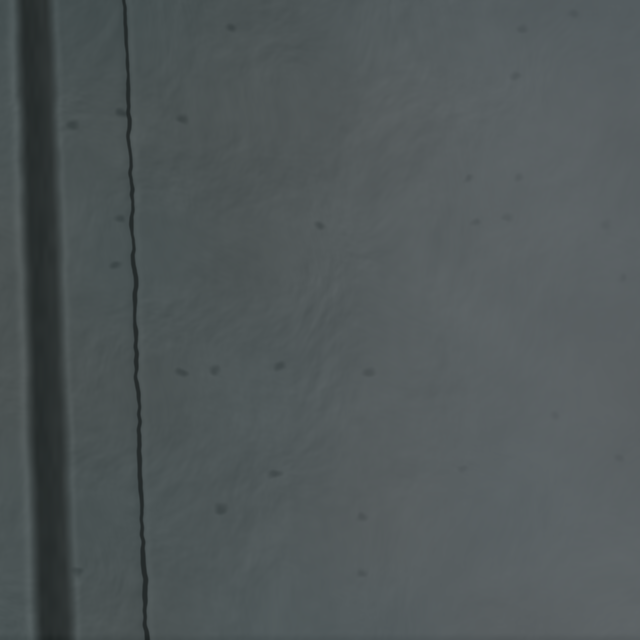
Reproduce this texture procedurally as a WebGL 1 fragment shader.

```glsl
precision highp float;
// A painted grey-green wall with a soft vertical groove and a thin crack at left.
// Both lines lean slightly; the paint is a broad gradient with embossed
// value-noise relief, faint mottling and hash-scattered shallow pits.

#define WALL_LEFT vec3(0.292, 0.325, 0.327)
#define WALL_RIGHT vec3(0.345, 0.372, 0.382)
#define GROOVE_DARK vec3(0.155, 0.177, 0.176)
#define CRACK_DARK vec3(0.125, 0.145, 0.145)
#define CRACK_HALF_WIDTH 0.0030
#define RELIEF_DEPTH 0.085
#define MOTTLE_DEPTH 0.030
#define PIT_DEPTH 0.055
#define PIT_CELLS 13.0

uniform vec2 u_resolution;

float hash(vec2 p) {
  vec3 q = fract(vec3(p.xyx) * 0.1031);
  q += dot(q, q.yzx + 33.33);
  return fract((q.x + q.y) * q.z);
}

float noise(vec2 p) {
  vec2 i = floor(p);
  vec2 f = fract(p);
  f = f * f * (3.0 - 2.0 * f);
  return mix(mix(hash(i), hash(i + vec2(1.0, 0.0)), f.x),
             mix(hash(i + vec2(0.0, 1.0)), hash(i + 1.0), f.x), f.y);
}

float fbm(vec2 p) {
  float sum = 0.0;
  float amp = 0.5;
  for (int i = 0; i < 4; i++) {
    sum += amp * noise(p);
    p = mat2(0.8, 0.6, -0.6, 0.8) * p * 2.03 + 17.0;
    amp *= 0.5;
  }
  return sum;
}

// Paint height, warped so its ridges wander.
float paintHeight(vec2 p) {
  vec2 warp = vec2(noise(p * 9.0), noise(p * 9.0 + 41.0)) - 0.5;
  return fbm(p * vec2(22.0, 19.0) + warp * 1.6);
}

// Small soft dents, present in only some of the cells.
float pits(vec2 p) {
  vec2 g = p * PIT_CELLS;
  vec2 cell = floor(g);
  float present = step(0.80, hash(cell + 7.0));
  vec2 center = 0.3 + 0.4 * vec2(hash(cell + 19.0), hash(cell + 53.0));
  vec2 d = (fract(g) - center) * vec2(1.0, 1.3);
  d += 0.12 * (vec2(noise(g * 5.0), noise(g * 5.0 + 31.0)) - 0.5);
  return present * (1.0 - smoothstep(0.02, 0.17, length(d)));
}

float band(float x, float center, float halfWidth) {
  float t = (x - center) / halfWidth;
  return exp(-t * t);
}

void main() {
  vec2 uv = gl_FragCoord.xy / u_resolution;
  float pixel = 1.0 / u_resolution.x;

  // Broad light: brighter toward the right, with a low diagonal sheen.
  float light = smoothstep(0.10, 0.95, uv.x + 0.10 * (0.5 - uv.y));
  vec3 color = mix(WALL_LEFT, WALL_RIGHT, light);
  color += 0.012 * band(uv.x + 0.35 * uv.y, 0.95, 0.28);
  color -= 0.012 * smoothstep(0.72, 1.0, uv.y);

  // Relief and mottling fade toward the smooth lower right.
  float rough = mix(1.0, 0.38, smoothstep(0.45, 0.85, uv.x + 0.25 * (0.5 - uv.y)));
  float slope = paintHeight(uv + vec2(-0.004, 0.005)) - paintHeight(uv);
  color -= RELIEF_DEPTH * rough * slope;
  color += MOTTLE_DEPTH * (fbm(uv * 8.0 + 5.0) - 0.47);
  color += 0.010 * rough * (noise(uv * vec2(65.0, 55.0)) - 0.5);
  color += vec3(0.010, -0.001, -0.005) * (noise(uv * 5.0 + 80.0) - 0.5);
  color -= PIT_DEPTH * rough * pits(uv);

  // Groove: sharp lit left rim, deep core, softer right flank.
  float wobble = 0.003 * (noise(vec2(uv.y * 28.0, 3.0)) - 0.5);
  float left = 0.055 - 0.030 * uv.y + wobble;
  float right = 0.119 - 0.035 * uv.y - wobble;
  float across = (uv.x - left) / (right - left);
  float groove = smoothstep(-0.12, 0.24, across) * (1.0 - smoothstep(0.76, 1.08, across));
  vec3 floorColor = GROOVE_DARK + 0.035 * smoothstep(0.35, 0.95, across);
  floorColor += 0.018 * (noise(uv * vec2(140.0, 35.0)) - 0.5);
  color += 0.030 * band(uv.x, left - 0.007, 0.007);
  color = mix(color, floorColor, groove);
  color += 0.020 * band(uv.x, right + 0.004, 0.005);

  // Crack: thin, ragged and a little wider toward the bottom.
  float jag = 0.0045 * (noise(vec2(uv.y * 32.0, 11.0)) - 0.5)
            + 0.0025 * (noise(vec2(uv.y * 85.0, 23.0)) - 0.5);
  float offset = uv.x - (0.229 - 0.034 * uv.y + jag);
  float halfWidth = CRACK_HALF_WIDTH * (1.15 - 0.3 * uv.y)
                  * (0.75 + 0.5 * noise(vec2(uv.y * 60.0, 37.0)));
  float edge = max(0.0018, pixel);
  float crack = 1.0 - smoothstep(halfWidth - edge, halfWidth + edge, abs(offset));
  color += 0.016 * band(offset, 0.008, 0.005);
  color -= 0.018 * band(offset, -0.003, 0.008);
  color = mix(color, CRACK_DARK, 0.88 * crack);

  // Thin shade along the bottom edge.
  color -= 0.025 * (1.0 - smoothstep(0.0, 0.012, uv.y));
  gl_FragColor = vec4(clamp(color, 0.0, 1.0), 1.0);
}
```
